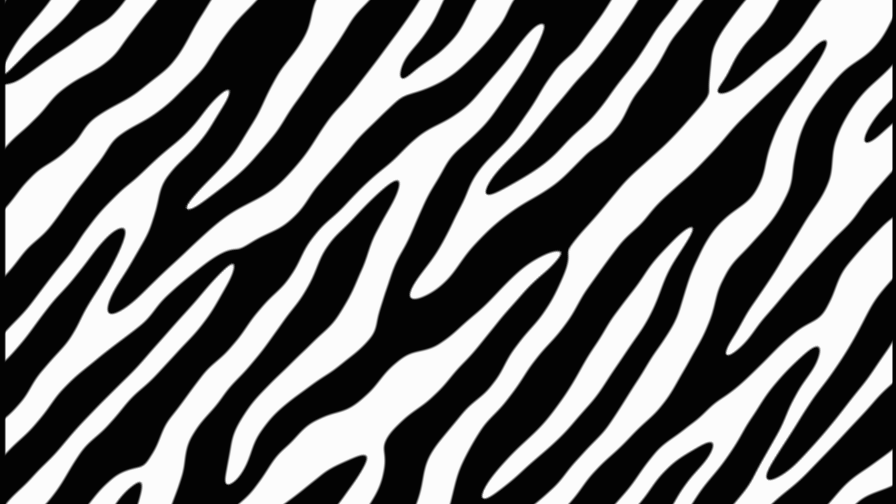
Give the GLSL for this pattern, as a WebGL 2 fragment shader.

```glsl
#version 300 es
precision highp float;

uniform vec2 u_resolution;
out vec4 fragColor;

float hash(vec2 p) {
    vec3 q = fract(p.xyx * 0.1031);
    q += dot(q, q.yzx + 33.33);
    return fract((q.x + q.y) * q.z);
}

// Smooth value noise in the range -1 to 1
float noise(vec2 p) {
    vec2 cell = floor(p);
    vec2 f = p - cell;
    f = f * f * f * (f * (f * 6.0 - 15.0) + 10.0);
    float low = mix(hash(cell), hash(cell + vec2(1.0, 0.0)), f.x);
    float high = mix(hash(cell + vec2(0.0, 1.0)), hash(cell + vec2(1.0)), f.x);
    return mix(low, high, f.y) * 2.0 - 1.0;
}

// Rotates into stripe space: x runs along the stripes, y across them
vec2 toStripeSpace(vec2 p) {
    return vec2(0.64 * p.x + 0.768 * p.y, 0.768 * p.x - 0.64 * p.y);
}

// Positive inside white stripes, negative inside black ones
float stripeField(vec2 p, float aspect) {
    vec2 s = toStripeSpace(p);
    float phase = s.y * 49.0;
    float strength = 1.0;

    // Wandering direction, then wavy edges
    phase += 2.0 * noise(s * vec2(1.6, 2.2) + 7.3);
    phase += 1.1 * noise(s * vec2(5.0, 7.0) + 21.7);
    phase += 0.35 * noise(s * vec2(11.0, 13.0) + 43.1);

    // Scattered phase twists make stripes fork and taper to points
    for (int i = 0; i < 24; i++) {
        vec2 cell = vec2(i % 6, i / 6);
        vec2 jitter = vec2(hash(cell + 3.7), hash(cell + 58.2));
        vec2 fork = (cell + 0.1 + 0.8 * jitter) / vec2(6.0, 4.0);
        vec2 d = toStripeSpace(p - fork * vec2(aspect, 1.0));
        d.x *= 0.4;
        float turn = mod(cell.x + cell.y, 2.0) * 2.0 - 1.0;
        phase += turn * atan(d.y, d.x);
        strength *= length(d) / sqrt(dot(d, d) + 0.00012);
    }

    float swelling = 0.42 * noise(s * vec2(4.0, 8.0) + 75.9);
    return strength * sin(phase) + swelling - 0.15;
}

void main() {
    vec2 p = gl_FragCoord.xy / u_resolution.y;
    float aspect = u_resolution.x / u_resolution.y;

    // Field slope per canvas height gives edges of even softness
    float field = stripeField(p, aspect);
    float slope = length(vec2(dFdx(field), dFdy(field))) * u_resolution.y;
    float edge = 0.0034 * max(slope, 1.0);
    float white = smoothstep(-edge, edge, field);

    // Narrow black side margins
    white *= smoothstep(0.008, 0.013, p.x);
    white *= smoothstep(0.005, 0.009, aspect - p.x);

    fragColor = vec4(vec3(mix(0.01, 0.99, white)), 1.0);
}
```
